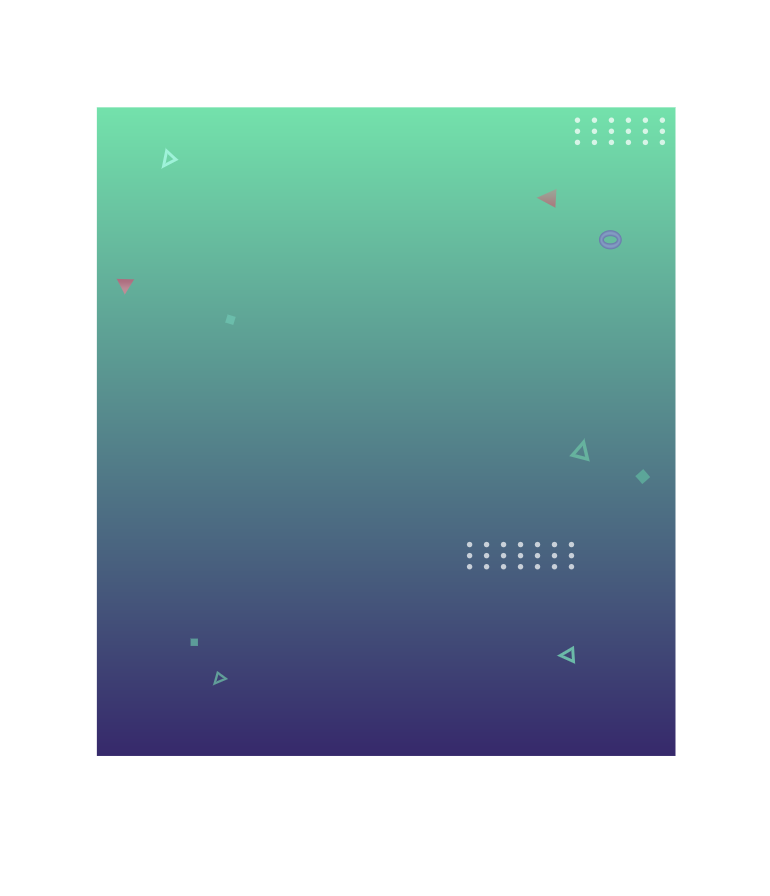
Write a WebGL 2 fragment shader that draws this background.

```glsl
#version 300 es
precision highp float;
// A green-to-indigo gradient panel on a white page, scattered with small
// triangles, squares, a shaded ring and two dot grids. Every shape is a signed
// distance; lengths are in percent of canvas height, origin at the lower left.

#define PANEL_MIN vec2(10.81, 15.63)
#define PANEL_MAX vec2(75.39, 88.02)
#define TOP_COLOR vec3(0.452, 0.885, 0.672)
#define BOTTOM_COLOR vec3(0.212, 0.160, 0.420)
#define DOT_STEP vec2(1.895, 1.237)
#define DOT_RADIUS 0.30

uniform vec2 u_resolution;
out vec4 fragColor;

float pixel; // size of one pixel in canvas units

float coverage(float d) {
    return clamp(0.5 - d / pixel, 0.0, 1.0);
}

float boxDistance(vec2 p, vec2 halfSize) {
    vec2 d = abs(p) - halfSize;
    return length(max(d, 0.0)) + min(max(d.x, d.y), 0.0);
}

float squareDistance(vec2 p, float halfSide, float angle) {
    float c = cos(angle), s = sin(angle);
    return boxDistance(mat2(c, -s, s, c) * p, vec2(halfSide));
}

// Signed distance to the line a-b, positive on its left.
float edgeDistance(vec2 p, vec2 a, vec2 b) {
    vec2 e = normalize(b - a);
    return dot(p - a, vec2(-e.y, e.x));
}

// Corners run clockwise, so the inside is negative.
float triangleDistance(vec2 p, vec2 a, vec2 b, vec2 c) {
    return max(edgeDistance(p, a, b), max(edgeDistance(p, b, c), edgeDistance(p, c, a)));
}

// Keeps only a band of the given width inside the edge.
float inset(float d, float width) {
    return max(d, -d - width);
}

float ellipseDistance(vec2 p, vec2 radii) {
    float k = length(p / radii);
    return k * (k - 1.0) / max(length(p / (radii * radii)), 0.001);
}

// A grid of dots that starts at its lower left dot.
float dotGridDistance(vec2 p, vec2 first, vec2 count) {
    vec2 cell = clamp(round((p - first) / DOT_STEP), vec2(0.0), count - 1.0);
    return length(p - first - cell * DOT_STEP) - DOT_RADIUS;
}

void paint(inout vec3 color, vec3 ink, float d, float alpha) {
    color = mix(color, ink, coverage(d) * alpha);
}

void main() {
    pixel = 100.0 / u_resolution.y;
    vec2 p = gl_FragCoord.xy * pixel;

    // Panel gradient
    float height = clamp((p.y - PANEL_MIN.y) / (PANEL_MAX.y - PANEL_MIN.y), 0.0, 1.0);
    vec3 color = mix(BOTTOM_COLOR, TOP_COLOR, height);

    // Dot grids
    paint(color, vec3(1.0), dotGridDistance(p, vec2(64.45, 84.11), vec2(6, 3)), 0.72);
    paint(color, vec3(1.0), dotGridDistance(p, vec2(52.41, 36.75), vec2(7, 3)), 0.70);

    // Outlined triangles
    float d = triangleDistance(p, vec2(18.49, 83.46), vec2(19.92, 82.16), vec2(18.03, 81.18));
    paint(color, vec3(0.62, 0.95, 0.85), inset(d, 0.33), 1.0);
    d = triangleDistance(p, vec2(65.23, 51.04), vec2(65.82, 48.50), vec2(63.54, 49.09));
    paint(color, vec3(0.40, 0.70, 0.62), inset(d, 0.38), 1.0);
    d = triangleDistance(p, vec2(64.06, 27.93), vec2(64.19, 25.91), vec2(62.17, 26.82));
    paint(color, vec3(0.42, 0.73, 0.66), inset(d, 0.33), 1.0);
    d = triangleDistance(p, vec2(24.22, 25.13), vec2(25.46, 24.22), vec2(23.76, 23.50));
    paint(color, vec3(0.38, 0.62, 0.60), inset(d, 0.26), 1.0);

    // Solid triangles, each shaded along its length
    d = triangleDistance(p, vec2(59.90, 77.93), vec2(62.11, 78.91), vec2(61.98, 76.82));
    vec3 rose = mix(vec3(0.66, 0.49, 0.50), vec3(0.61, 0.64, 0.59), smoothstep(76.8, 78.9, p.y));
    paint(color, rose, d, 1.0);
    d = triangleDistance(p, vec2(13.02, 68.88), vec2(14.97, 68.82), vec2(13.93, 67.12));
    rose = mix(vec3(0.74, 0.55, 0.59), vec3(0.68, 0.43, 0.50), smoothstep(67.6, 68.8, p.y));
    paint(color, rose, d, 1.0);

    // Squares
    paint(color, vec3(0.42, 0.74, 0.67), squareDistance(p - vec2(25.72, 64.32), 0.47, -0.3), 1.0);
    paint(color, vec3(0.36, 0.65, 0.60), squareDistance(p - vec2(71.74, 46.81), 0.59, 0.72), 1.0);
    paint(color, vec3(0.36, 0.61, 0.60), squareDistance(p - vec2(21.68, 28.32), 0.41, 0.0), 1.0);

    // Ring, lighter along the middle of its tube
    vec2 q = p - vec2(68.12, 73.24);
    d = max(ellipseDistance(q, vec2(1.27, 1.07)), -ellipseDistance(q, vec2(0.72, 0.40)));
    vec3 ringColor = mix(vec3(0.42, 0.48, 0.68), vec3(0.51, 0.61, 0.76), smoothstep(0.0, 0.3, -d));
    paint(color, ringColor, d, 1.0);

    // White page around the panel
    vec2 center = 0.5 * (PANEL_MIN + PANEL_MAX);
    float panel = boxDistance(p - center, 0.5 * (PANEL_MAX - PANEL_MIN));
    fragColor = vec4(mix(vec3(1.0), color, coverage(panel)), 1.0);
}
```
